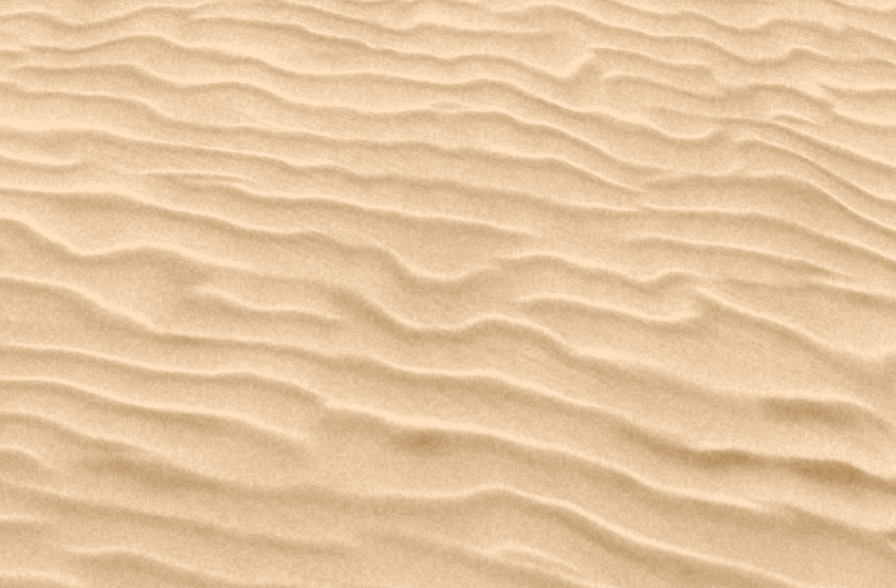
Give the GLSL for this texture, as a WebGL 1 fragment shader.

```glsl
precision highp float;
// Wind-rippled pale sand receding gently towards the top.
uniform vec2 u_resolution;

float hash(vec2 p) {
  p = fract(p * vec2(0.1031, 0.1137));
  p += dot(p, p.yx + 33.33);
  return fract((p.x + p.y) * p.x * 7.13);
}

float noise(vec2 p) {
  vec2 i = floor(p), f = fract(p);
  f = f * f * f * (f * (f * 6.0 - 15.0) + 10.0);
  i += 200.0;
  return mix(mix(hash(i), hash(i + vec2(1.0, 0.0)), f.x),
             mix(hash(i + vec2(0.0, 1.0)), hash(i + vec2(1.0, 1.0)), f.x), f.y);
}

float fbm(vec2 p) {
  float sum = 0.0, gain = 0.5;
  for (int i = 0; i < 4; i++) {
    sum += gain * noise(p);
    p = mat2(1.6, 1.2, -1.2, 1.6) * p + 7.3;
    gain *= 0.5;
  }
  return sum;
}

// Phase of a ripple train, bent by broad swells and smaller wiggles.
float ripplePhase(vec2 ground, float seed) {
  vec2 g = ground + seed;
  return ground.y + 1.3 * noise(g * vec2(1.4, 0.30))
       + 0.60 * noise(g * vec2(3.6, 0.50) + 11.0)
       + 0.18 * noise(g * vec2(9.0, 1.1) + 23.0);
}

// Sunlit crest with a soft upper slope and a shaded hollow below it.
float rippleTone(float phase, float crispness) {
  float above = fract(phase), below = 1.0 - above;
  float slope = max(exp(-pow(above / 0.32, 2.0)), exp(-pow(below / 0.09, 2.0)));
  float line = exp(-pow(min(above, below) / 0.065, 2.0));
  float hollow = exp(-pow((below - 0.27) / 0.15, 2.0));
  return 0.34 * slope + 0.40 * crispness * line - 0.36 * hollow;
}

void main() {
  vec2 p = gl_FragCoord.xy / u_resolution.y;
  float fromCentre = p.x - 0.5 * u_resolution.x / u_resolution.y;

  // Tilted ground plane: ripples fall to the right and shrink with distance.
  float tilted = p.y + fromCentre * mix(0.27, 0.10, p.y);
  float nearness = max(1.0 - 0.6 * tilted, 0.2);
  vec2 ground = vec2(1.3 * fromCentre / nearness, -log(nearness) * 16.5);

  // Two trains replace one another so that crests end and fork.
  float crispness = smoothstep(0.1, 0.7, noise(ground * vec2(3.0, 0.8) + 41.0));
  float first = rippleTone(ripplePhase(ground, 3.0), crispness);
  float second = rippleTone(ripplePhase(ground * vec2(1.0, 0.88), 57.0) + 0.4, crispness);
  float swap = smoothstep(0.42, 0.58, noise(ground * vec2(1.9, 0.45) + 83.0));
  float ripples = mix(first, second, swap);
  float strength = mix(0.75, 1.25, noise(ground * vec2(2.3, 0.6) + 19.0));

  // Broad light, dark damp hollows and faint wind combing.
  float broad = fbm(ground * vec2(2.0, 0.45) + 31.0) - 0.47;
  float damp = smoothstep(0.53, 0.82, fbm(ground * vec2(2.8, 0.6) + 67.0));
  damp *= smoothstep(0.95, 0.1, p.y) * smoothstep(0.25, -0.2, ripples);
  vec2 combed = mat2(0.83, 0.56, -0.56, 0.83) * p / nearness;
  float combing = noise(combed * vec2(14.0, 75.0)) - 0.5;
  combing *= smoothstep(0.5, 0.8, noise(ground * vec2(2.6, 0.6) + 97.0));

  // Sand grain.
  float grain = 0.30 * (noise(p * 310.0) - 0.5) + 0.19 * (noise(p * 150.0 + 9.0) - 0.5);

  float tone = ripples * strength + 0.5 * broad - 0.75 * damp + 0.22 * combing
             + grain + mix(-0.11, 0.11, p.y) - 0.03;
  tone = clamp(tone, -1.3, 0.58);
  vec3 sand = vec3(0.90, 0.775, 0.625) + tone * vec3(0.16, 0.18, 0.21);
  gl_FragColor = vec4(sand, 1.0);
}
```
